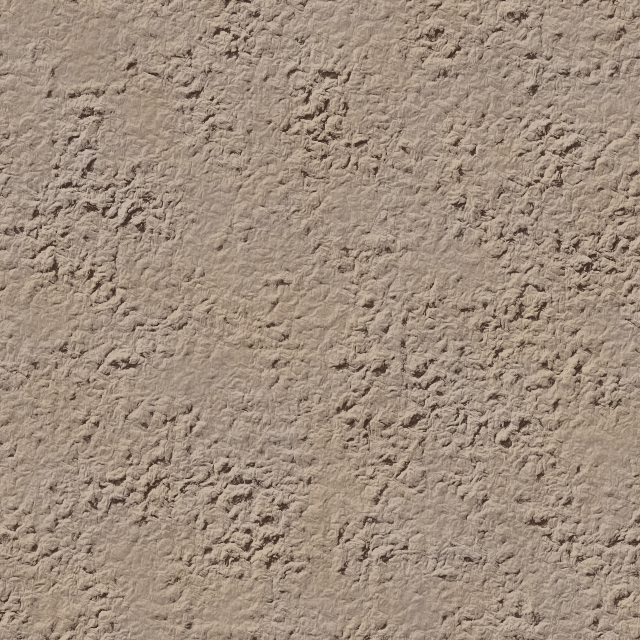
Write a WebGL 2 fragment shader that draws this texture.

```glsl
#version 300 es
precision highp float;

uniform vec2 u_resolution;
out vec4 fragColor;

float hash(vec2 cell) {
    uvec2 q = uvec2(ivec2(cell) + 4096);
    uint n = q.x + q.y * 8192u;
    n = (n ^ (n >> 16)) * 0x45d9f3bu;
    n = (n ^ (n >> 16)) * 0x45d9f3bu;
    return float((n ^ (n >> 16)) & 65535u) / 65536.0;
}

float cornerSlope(vec2 cell, vec2 offset) {
    float angle = 6.2832 * hash(cell);
    return dot(vec2(cos(angle), sin(angle)), offset);
}

float gradientNoise(vec2 p) {
    vec2 c = floor(p), f = p - c;
    vec2 w = f * f * f * (f * (f * 6.0 - 15.0) + 10.0);
    vec2 e = vec2(1.0, 0.0);
    float low = mix(cornerSlope(c, f), cornerSlope(c + e, f - e), w.x);
    float high = mix(cornerSlope(c + e.yx, f - e.yx), cornerSlope(c + 1.0, f - 1.0), w.x);
    return mix(low, high, w.y);
}

vec2 warp(vec2 p) {
    return vec2(gradientNoise(p + 7.3), gradientNoise(p + 63.7));
}

// Rounded clumps with sharp creases, at four scales
float crustHeight(vec2 p) {
    p += 0.007 * warp(p * 41.0) + 0.003 * warp(p * 117.0);
    mat2 turn = mat2(0.8, 0.6, -0.6, 0.8);
    float height = 0.0, amplitude = 0.75, frequency = 33.0;
    for (int i = 0; i < 4; i++) {
        height += amplitude * abs(gradientNoise(p * frequency + 17.0 * float(i)));
        p = turn * p;
        frequency *= 2.03;
        amplitude *= 0.52;
    }
    return height;
}

void main() {
    vec2 p = gl_FragCoord.xy / u_resolution.y;
    vec2 toLight = normalize(vec2(-0.5, 0.85));

    // Worn and crumbly zones
    float roughness = 1.0 + 0.7 * gradientNoise(p * 4.0 + 3.1)
                          + 0.9 * gradientNoise(p * 11.0 + 29.0);

    // Slope towards the light
    float height = crustHeight(p);
    float facing = roughness * (height - crustHeight(p + toLight * 0.0025)) / 0.052;

    // Short cast shadows
    float overhang = 0.0;
    for (int i = 1; i <= 4; i++) {
        float reach = 0.0035 * float(i);
        float rise = 2.0 * roughness * (crustHeight(p + toLight * reach) - height);
        overhang = max(overhang, rise - 44.0 * reach);
    }
    float shadow = smoothstep(0.02, 0.32, overhang);

    float grain = gradientNoise(p * 210.0 + 91.0);
    float tone = 0.78 + 0.34 * tanh(0.5 * facing) - 0.55 * shadow
               + 0.14 * grain + 0.06 * gradientNoise(p * 7.0 + 51.0);
    vec3 color = mix(vec3(0.30, 0.23, 0.19), vec3(0.74, 0.67, 0.60), clamp(tone, -0.15, 1.1));

    // Faint ochre staining
    float stain = gradientNoise(p * 5.0 + 12.0) + 0.7 * gradientNoise(p * 19.0 + 37.0);
    color *= 1.0 + stain * vec3(0.015, -0.005, -0.045);

    fragColor = vec4(color, 1.0);
}
```
